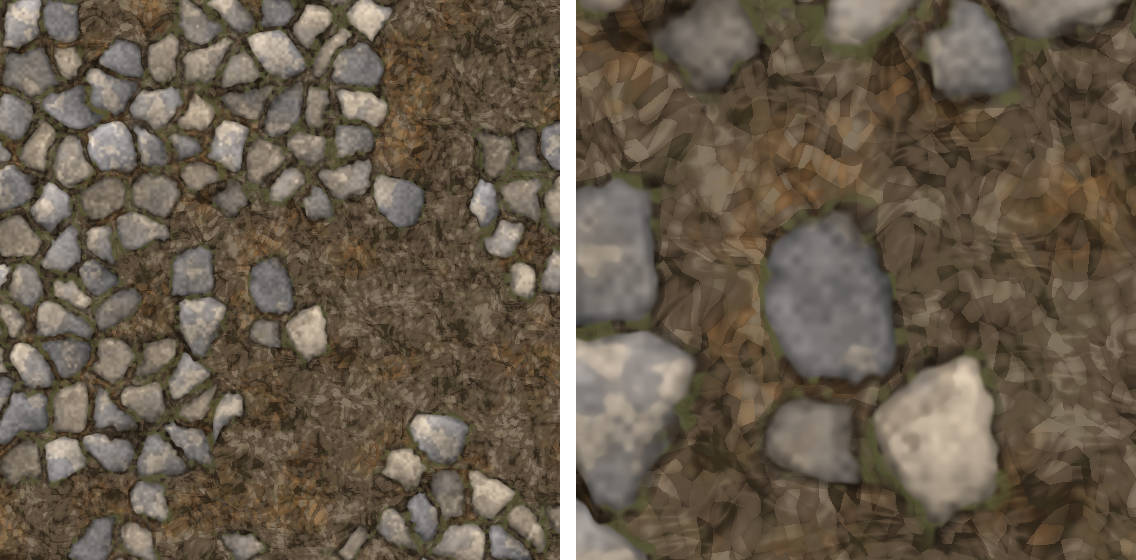
Left: the whole. Right: its middle third, enlarged.
Give the GLSL for this texture, as a Shadertoy shader.

```glsl
// Weathered cobblestones set in brown soil with leaf litter and moss
const float STONES     = 13.0;   // stone cells across the canvas
const float JITTER     = 0.84;   // irregularity of stone placement
const float BARE       = 0.43;   // higher leaves more bare soil
const float GAP_MIN    = 0.045;  // joint half-width, in stone cells
const float GAP_RANGE  = 0.075;
const float EDGE       = 0.028;  // softness of stone outlines
const float CORNER     = 17.0;   // higher gives sharper corners
const float LITTER     = 42.0;   // litter flakes across the canvas
const float GRAIN      = 170.0;  // stone grains across the canvas
const vec2  LIGHT      = vec2(-0.35, 0.94);
const vec3  SOIL_DARK  = vec3(0.19, 0.155, 0.11);
const vec3  SOIL_MID   = vec3(0.355, 0.295, 0.23);
const vec3  SOIL_PALE  = vec3(0.51, 0.455, 0.38);
const vec3  RUST       = vec3(0.42, 0.285, 0.15);
const vec3  MOSS       = vec3(0.39, 0.40, 0.24);
const vec3  STONE_COOL = vec3(0.545, 0.53, 0.525);
const vec3  STONE_WARM = vec3(0.60, 0.54, 0.465);
const vec3  LICHEN     = vec3(0.74, 0.68, 0.60);

vec2 hash2(vec2 p) {
    vec3 q = fract(p.xyx * vec3(0.1031, 0.1030, 0.0973));
    q += dot(q, q.yzx + 33.33);
    return fract((q.xx + q.yz) * q.zy);
}

float noise(vec2 p) {
    vec2 i = floor(p), f = fract(p);
    f = f * f * (3.0 - 2.0 * f);
    float low  = mix(hash2(i).x, hash2(i + vec2(1, 0)).x, f.x);
    float high = mix(hash2(i + vec2(0, 1)).x, hash2(i + vec2(1, 1)).x, f.x);
    return mix(low, high, f.y);
}

float layered(vec2 p) {
    float sum = 0.0, amp = 0.53;
    for (int i = 0; i < 4; i++) {
        sum += amp * noise(p);
        p = mat2(1.6, 1.2, -1.2, 1.6) * p + 7.3;
        amp *= 0.5;
    }
    return sum;
}

// Cellular noise: x = distance to the flake centre, yz = flake hash
vec3 flakes(vec2 p) {
    vec2 cell = floor(p);
    vec3 best = vec3(9.0);
    for (int j = -1; j <= 1; j++)
    for (int i = -1; i <= 1; i++) {
        vec2 id = cell + vec2(i, j);
        float d = length(id + hash2(id) - p);
        if (d < best.x) best = vec3(d, hash2(id + 71.0));
    }
    return best;
}

// Stone cells: returns rounded border distance; outputs id and offset from centre
float stoneCells(vec2 p, out vec2 stoneId, out vec2 offset) {
    vec2 cell = floor(p), nearest = vec2(9.0);
    for (int j = -1; j <= 1; j++)
    for (int i = -1; i <= 1; i++) {
        vec2 id = cell + vec2(i, j);
        vec2 r = id + 0.5 + JITTER * (hash2(id) - 0.5) - p;
        if (dot(r, r) < dot(nearest, nearest)) { nearest = r; stoneId = id; }
    }
    float sum = 0.0;
    for (int j = -2; j <= 2; j++)
    for (int i = -2; i <= 2; i++) {
        if (i == 0 && j == 0) continue;
        vec2 id = stoneId + vec2(i, j);
        vec2 r = id + 0.5 + JITTER * (hash2(id) - 0.5) - p;
        sum += exp(-CORNER * dot(0.5 * (nearest + r), normalize(r - nearest)));
    }
    offset = -nearest;
    return -log(sum) / CORNER;
}

vec3 soilColor(vec2 uv) {
    vec2 bend = vec2(noise(uv * 30.0), noise(uv * 30.0 + 40.0)) - 0.5;
    vec3 large = flakes((uv + 0.03 * bend) * LITTER * vec2(1.0, 1.35));
    vec3 small = flakes((uv + 0.02 * bend.yx) * LITTER * vec2(2.7, 2.1));
    float lumps = layered(uv * 24.0);
    float fibre = 1.0 - abs(2.0 * noise((uv + 0.04 * bend) * vec2(95.0, 150.0)) - 1.0);
    float tone = 0.47 + 0.34 * (large.y - 0.5) + 0.42 * (small.y - 0.5)
               + 0.75 * (lumps - 0.5) + 0.28 * (fibre - 0.5)
               - 0.30 * (large.x - 0.4) - 0.25 * (small.x - 0.4);
    vec3 color = mix(SOIL_DARK, SOIL_MID, smoothstep(0.05, 0.5, tone));
    color = mix(color, SOIL_PALE, smoothstep(0.5, 0.95, tone));
    float rust = smoothstep(0.45, 0.7, layered(uv * 11.0 + 9.0)) * small.z;
    return mix(color, RUST * (0.5 + tone), 0.65 * rust);
}

vec3 stoneColor(vec2 uv, vec2 offset, vec2 rnd, float inside) {
    float stain = layered(uv * 26.0 + rnd * 20.0);
    float grain = noise(uv * GRAIN) + 0.6 * noise(uv * GRAIN * 0.5 + 5.0) - 0.8;
    vec3 color = mix(STONE_COOL, STONE_WARM, smoothstep(0.25, 0.75, 0.5 * rnd.x + 0.5 * stain));
    float crust = smoothstep(0.54, 0.63, stain + 0.14 * (rnd.y - 0.5) + 0.08 * grain);
    color = mix(color, LICHEN, 0.62 * crust);
    vec2 tilt = 0.22 * LIGHT + 0.6 * (rnd - 0.5);
    float shade = 0.90 + 0.26 * (rnd.y - 0.5) + dot(offset, tilt)
                + 0.35 * (layered(uv * 15.0 + 3.0) - 0.5);
    shade *= mix(0.74, 1.06, smoothstep(0.0, 0.13, inside));
    return color * (shade + 0.20 * grain);
}

void mainImage(out vec4 fragColor, in vec2 fragCoord) {
    vec2 uv = fragCoord / iResolution.y;

    // Stone layout with chipped, wavering outlines
    vec2 p = uv * STONES;
    p += 0.30 * (vec2(noise(p * 1.9), noise(p * 1.9 + 31.0)) - 0.5);
    p += 0.09 * (vec2(noise(p * 7.0), noise(p * 7.0 + 17.0)) - 0.5);
    vec2 id, offset;
    float border = stoneCells(p, id, offset);
    vec2 rnd = hash2(id + 113.0);
    float inside = border - GAP_MIN - GAP_RANGE * rnd.x;
    float present = step(BARE, noise(id * 0.31 + 4.0) + 0.5 * (hash2(id + 57.0).y - 0.5));

    // Soil, with moss and shadow gathered in the joints
    vec3 color = soilColor(uv);
    float joint = present * smoothstep(-0.16, -0.01, inside);
    float tuft = smoothstep(0.5, 0.72, noise(uv * 120.0) * 0.6 + noise(uv * 38.0) * 0.5);
    color *= 1.0 - 0.42 * joint;
    color = mix(color, MOSS, tuft * (0.12 + 0.55 * joint));

    // Stones on top
    float cover = present * smoothstep(-EDGE, EDGE, inside);
    color = mix(color, stoneColor(uv, offset, rnd, inside), cover);
    fragColor = vec4(clamp(color, 0.0, 1.0), 1.0);
}
```
